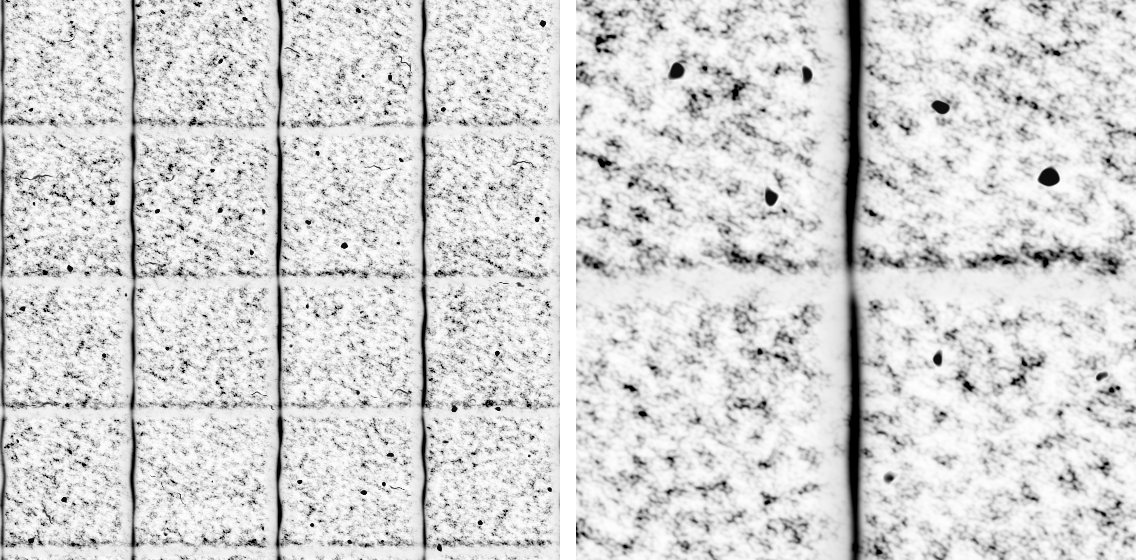
Left: the whole. Right: its middle third, enlarged.
This texture map is drawn by a Shadertoy shader. Its source:

```glsl
// Worn white tiles, four by four, with dark upright joints and pale level joints.
// Layered gradient noise gives the stone grain; hashed cells scatter pits and cracks.
// Every layer wraps at the unit square, so the map tiles without a seam.

vec2 hash2(vec2 p) {
    vec3 q = fract(p.xyx * vec3(0.1031, 0.1030, 0.0973));
    q += dot(q, q.yzx + 33.33);
    return fract((q.xx + q.yz) * q.zy);
}

float cornerSlope(vec2 corner, vec2 offset, vec2 cells) {
    float angle = 6.2832 * hash2(mod(corner, cells)).x;
    return dot(vec2(cos(angle), sin(angle)), offset);
}

// Gradient noise that repeats after the given number of cells per unit
float gradientNoise(vec2 uv, vec2 cells) {
    vec2 p = uv * cells, i = floor(p), f = p - i;
    vec2 u = f * f * f * (f * (f * 6.0 - 15.0) + 10.0);
    vec2 e = vec2(1, 0);
    float low = mix(cornerSlope(i, f, cells), cornerSlope(i + e, f - e, cells), u.x);
    float high = mix(cornerSlope(i + e.yx, f - e.yx, cells), cornerSlope(i + 1.0, f - 1.0, cells), u.x);
    return mix(low, high, u.y);
}

// Grain stretched along a falling diagonal, scaled to unit variance
float stoneGrain(vec2 p) {
    vec2 q = vec2(p.x + 2.0 * p.y, 2.0 * p.x - p.y);
    float sum = 0.3 * gradientNoise(p, vec2(19));
    sum += 0.7 * gradientNoise(q, vec2(40, 27));
    sum += 0.5 * gradientNoise(q + 0.31, vec2(83, 58));
    sum += 0.4 * gradientNoise(q + 0.73, vec2(167, 131));
    return sum * 4.6;
}

// Small ragged holes, at most one in each cell
float pits(vec2 p, float soft) {
    vec2 cell = mod(floor(p * 12.0), 12.0);
    vec2 rnd = hash2(cell + 51.0), kind = hash2(cell + 113.0);
    float dist = length(fract(p * 12.0) - 0.2 - 0.6 * rnd) / 12.0;
    dist += 0.006 * gradientNoise(p, vec2(110));
    float radius = mix(0.002, 0.0058, kind.y * kind.y);
    return step(0.5, kind.x) * (1.0 - smoothstep(radius - soft, radius + soft, dist));
}

// Tapered, wavering strokes, at most one in each cell
float cracks(vec2 p, float soft) {
    vec2 w = p + 0.022 * vec2(gradientNoise(p, vec2(31)), gradientNoise(p + 0.37, vec2(31)));
    w += 0.006 * gradientNoise(p, vec2(97));
    vec2 cell = mod(floor(w * 5.0), 5.0);
    vec2 rnd = hash2(cell + 7.0), kind = hash2(cell + 29.0);
    vec2 v = (fract(w * 5.0) - 0.35 - 0.3 * rnd) / 5.0;
    float angle = mix(-0.8, 0.4, kind.x);
    vec2 dir = vec2(cos(angle), sin(angle));
    float along = dot(v, dir) / mix(0.03, 0.055, kind.y);
    float across = abs(dot(v, vec2(-dir.y, dir.x)));
    float taper = max(1.0 - along * along, 0.0);
    float width = 0.0018 * taper;
    float broken = smoothstep(-0.25, 0.15, gradientNoise(p + 0.19, vec2(53)));
    float line = 1.0 - smoothstep(width - soft, width + soft, across);
    return step(0.35, hash2(cell + 71.0).x) * line * broken * smoothstep(0.0, 0.3, taper);
}

void mainImage(out vec4 fragColor, in vec2 fragCoord) {
    vec2 p = fragCoord / iResolution.y;
    float soft = max(0.0013, 0.8 / iResolution.y);

    // Signed distance to the nearest uneven joints, and the tile index
    vec4 columns = vec4(0.005, 0.238, 0.499, 0.757);
    vec4 rows = vec4(0.015, 0.263, 0.497, 0.766);
    vec4 depths = vec4(0.65, 0.8, 1.0, 0.9);
    vec2 wobbled = p + 0.006 * vec2(gradientNoise(p, vec2(17)), gradientNoise(p + 0.43, vec2(17)));
    vec2 joint = vec2(1), behind = vec2(1), tile = vec2(0);
    float depth = 1.0;
    for (int i = 0; i < 4; i++) {
        vec2 ahead = fract(wobbled - vec2(columns[i], rows[i]));
        vec2 near = fract(ahead + 0.5) - 0.5;
        if (abs(near.x) < abs(joint.x)) { joint.x = near.x; depth = depths[i]; }
        if (abs(near.y) < abs(joint.y)) joint.y = near.y;
        if (ahead.x < behind.x) { behind.x = ahead.x; tile.x = float(i); }
        if (ahead.y < behind.y) { behind.y = ahead.y; tile.y = float(i); }
    }

    // Tile face: log-normal darkness, fading out over the smooth bevels
    float grain = stoneGrain(p);
    float wear = mix(0.085, 0.115, hash2(tile + 5.0).x);
    float faceX = joint.x > 0.0 ? smoothstep(0.002, 0.009, joint.x) : smoothstep(0.014, 0.03, -joint.x);
    float faceY = joint.y > 0.0 ? smoothstep(0.005, 0.012, joint.y) : smoothstep(0.005, 0.014, -joint.y);
    float stone = wear * exp(0.88 * grain);
    float bevel = 0.05 + 0.2 * stone;
    float ink = mix(bevel, stone, faceX * faceY);

    // Shaded lower edge of each tile
    float edge = (joint.y - 0.0145) / 0.0055;
    ink += 0.32 * exp(-edge * edge) * mix(0.25, 1.0, faceX) * clamp(0.8 + 0.4 * grain, 0.2, 1.6);

    // Upright joint: dark core with a soft halo, paler where rows cross it
    float along = gradientNoise(p + 0.61, vec2(23));
    float crossing = mix(0.45, 1.0, smoothstep(0.002, 0.016, abs(joint.y)));
    float core = joint.x / (0.0036 + 0.002 * along);
    float seam = exp(-core * core) * clamp(0.85 + 0.7 * along, 0.4, 1.0);
    seam += 0.28 * exp(-abs(joint.x) / 0.006);
    ink += seam * depth * crossing;

    // Scattered damage
    float damage = max(pits(p, soft), 0.85 * cracks(p, soft));
    ink = max(ink, 0.95 * damage);

    fragColor = vec4(vec3(clamp(1.0 - ink, 0.0, 1.0)), 1.0);
}
```
